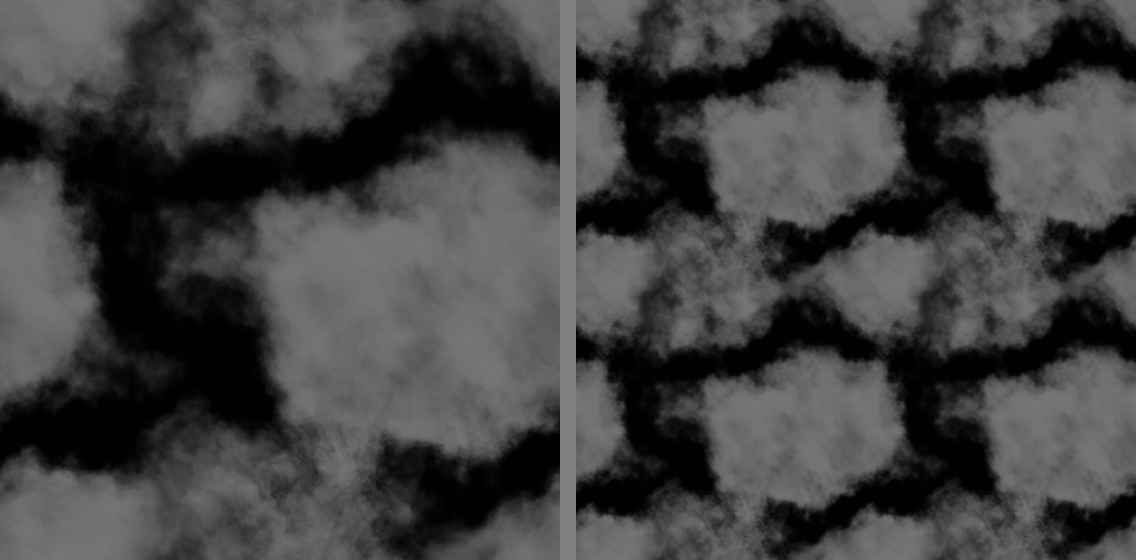
Left: one tile. Right: repeated 2 by 2.
This texture is drawn by a Shadertoy shader. Its source:

```glsl
// Seamless grey smoke: soft cloud banks parted by drifting black gaps.
// Periodic bumps lay out the gaps, wrapped gradient noise bends their edges,
// and a soft threshold turns the resulting density into grey.

const float PI = 3.14159265;
const vec3 GAP_COLOR = vec3(0.003);
const vec3 CLOUD_COLOR = vec3(0.458);

// Sineless hash giving a gradient in [-1, 1]
vec2 hashGradient(vec2 cell) {
    vec3 p = fract(cell.xyx * vec3(0.1031, 0.1030, 0.0973));
    p += dot(p, p.yzx + 33.33);
    return 2.0 * fract((p.xx + p.yz) * p.zy) - 1.0;
}

float cornerValue(vec2 cell, vec2 local, vec2 corner, float period, float seed) {
    vec2 wrapped = mod(cell + corner, period);
    return dot(hashGradient(wrapped + seed * 17.0), local - corner);
}

// Gradient noise repeating after a whole number of cells
float wrappedNoise(vec2 p, float period, float seed) {
    vec2 cell = floor(p);
    vec2 f = p - cell;
    vec2 blend = f * f * f * (f * (f * 6.0 - 15.0) + 10.0);
    float a = cornerValue(cell, f, vec2(0, 0), period, seed);
    float b = cornerValue(cell, f, vec2(1, 0), period, seed);
    float c = cornerValue(cell, f, vec2(0, 1), period, seed);
    float d = cornerValue(cell, f, vec2(1, 1), period, seed);
    return mix(mix(a, b, blend.x), mix(c, d, blend.x), blend.y);
}

float fbm(vec2 uv, float period, float gain, int octaves, float seed) {
    float sum = 0.0;
    float amplitude = 1.0;
    for (int i = 0; i < octaves; i++) {
        float layer = seed + float(i);
        sum += amplitude * wrappedNoise(uv * period + layer * 0.37, period, layer);
        amplitude *= gain;
        period *= 2.0;
    }
    return sum;
}

// Smooth bump that repeats every canvas length
float bump(float offset, float width) {
    float d = sin(PI * offset) / (PI * width);
    return exp(-d * d);
}

float wave(float x, float crest) {
    return cos(2.0 * PI * (x - crest));
}

// Two wavy gaps across the canvas, joined by a slanted column
float gapMask(vec2 p) {
    float upper = bump(p.y - 0.75 + 0.075 * wave(p.x, 0.32), 0.105);
    upper *= 1.0 - 0.3 * bump(p.x - 0.08, 0.08);
    float lower = bump(p.y - 0.20 - 0.08 * wave(p.x, 0.30), 0.095);
    lower *= 1.0 - 0.8 * bump(p.x - 0.58, 0.11);
    float slant = 0.06 * sin(2.0 * PI * (0.48 - p.y));
    float column = 0.92 * bump(p.x - 0.30 - slant, 0.13) * bump(p.y - 0.48, 0.28);
    return 1.0 - (1.0 - upper) * (1.0 - lower) * (1.0 - column);
}

void mainImage(out vec4 fragColor, in vec2 fragCoord) {
    vec2 uv = fragCoord / iResolution.xy;

    // Billowing distortion of the gap outlines
    vec2 warp = vec2(fbm(uv, 4.0, 0.55, 6, 1.0), fbm(uv, 4.0, 0.55, 6, 11.0));
    float gap = gapMask(uv + 0.17 * warp);

    // Puffs whose roughness drifts, and diagonal wisps
    float roughness = clamp(0.53 + 0.4 * wrappedNoise(uv * 3.0, 3.0, 41.0), 0.4, 0.64);
    float puffs = fbm(uv + 0.06 * warp, 5.0, roughness, 6, 21.0);
    vec2 drift = uv + 0.05 * warp;
    vec2 wispUv = vec2(drift.x - drift.y, 3.0 * (drift.x + drift.y));
    float wisps = fbm(wispUv, 3.0, 0.5, 4, 31.0);

    // Dense cores stay smooth, edges break up
    float edge = smoothstep(0.0, 0.35, gap);
    float density = 0.87 - 0.98 * gap + mix(0.42, 0.72, edge) * puffs + 0.17 * wisps;
    float cover = smoothstep(0.0, 1.0, density);
    fragColor = vec4(mix(GAP_COLOR, CLOUD_COLOR, cover), 1.0);
}
```
